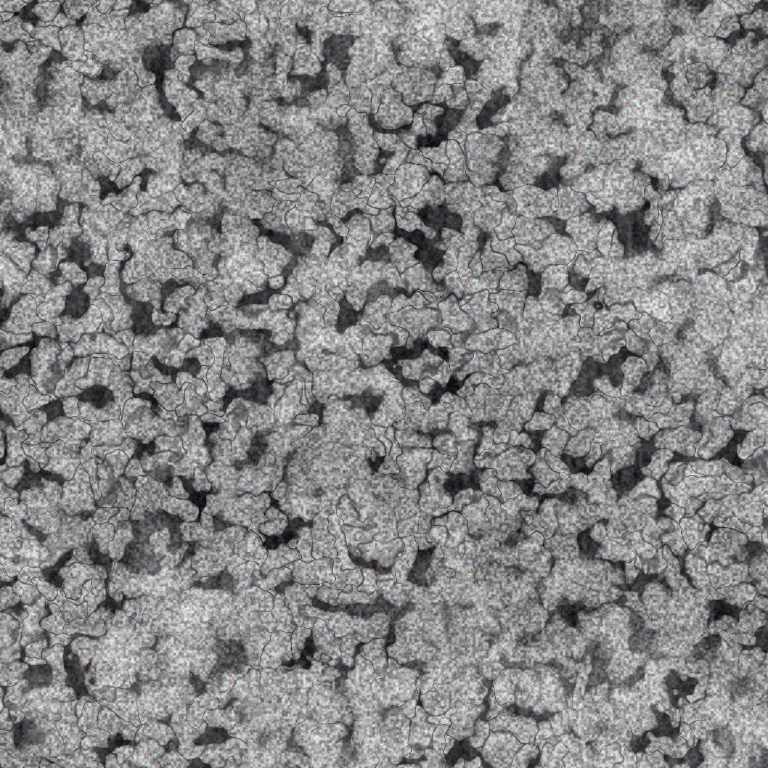
Write a WebGL 1 fragment shader that draws this texture.

```glsl
precision highp float;
// Rough grey crust of packed, rounded lumps with dark creases and fine coloured grain.
uniform vec2 u_resolution;

const float LUMPS_ACROSS = 29.0;
const float GRAINS_ACROSS = 512.0;
const vec3 CREVICE = vec3(0.250, 0.245, 0.255);
const vec3 CRUST = vec3(0.605, 0.603, 0.607);
const vec3 LUMA = vec3(0.30, 0.59, 0.11);

// Three random values in 0..1 for a lattice point.
vec3 hash3(vec2 p) {
  vec3 q = fract(vec3(p.xyx) * vec3(0.1031, 0.1030, 0.0973));
  q += dot(q, q.yxz + 33.33);
  return fract((q.xxy + q.yzz) * q.zyx);
}

// Smooth value noise with three independent channels.
vec3 noise3(vec2 p) {
  vec2 i = floor(p);
  vec2 f = fract(p);
  f = f * f * (3.0 - 2.0 * f);
  vec3 low = mix(hash3(i), hash3(i + vec2(1.0, 0.0)), f.x);
  vec3 high = mix(hash3(i + vec2(0.0, 1.0)), hash3(i + vec2(1.0, 1.0)), f.x);
  return mix(low, high, f.y);
}

// Noise minus its neighbourhood, so that only the finest alternation stays.
vec3 fineNoise3(vec2 p) {
  vec2 side = vec2(1.0, 0.0);
  vec3 around = noise3(p + side) + noise3(p - side) + noise3(p + side.yx) + noise3(p - side.yx);
  return noise3(p) - 0.25 * around;
}

// Distance from p to a segment centred at the origin.
float segmentDistance(vec2 p, vec2 axis, float halfLength) {
  float along = clamp(dot(p, axis), -halfLength, halfLength);
  return length(p - axis * along);
}

// Stacked upright and level lumps: x = dome of the top lump,
// y = its lead over the next, z = soft density of lumps around p.
vec3 lumpField(vec2 p) {
  vec2 cell = floor(p);
  float top = 0.0;
  float second = 0.0;
  float topDome = 0.0;
  float density = 0.0;
  for (int y = -2; y <= 2; y++) {
    for (int x = -2; x <= 2; x++) {
      vec2 id = cell + vec2(float(x), float(y));
      vec3 place = hash3(id + 17.0);
      vec3 shape = hash3(id + 71.0);
      float tilt = (shape.z - 0.5) * 0.7 + step(0.5, place.z) * 1.5708;
      vec2 axis = vec2(cos(tilt), sin(tilt));
      float radius = mix(0.32, 0.64, shape.x);
      vec2 centre = id + 0.05 + 0.9 * place.xy;
      float d = segmentDistance(p - centre, axis, 0.75 * shape.y) / radius;
      float dome = sqrt(max(0.0, 1.0 - d * d));
      float height = dome + 0.75 * fract(place.x * 7.0 + shape.z) * smoothstep(0.0, 0.25, dome);
      density += 1.0 - smoothstep(0.3, 1.5, d);
      if (height > top) {
        second = top;
        top = height;
        topDome = dome;
      } else {
        second = max(second, height);
      }
    }
  }
  return vec3(topDome, top - second, density);
}

void main() {
  vec2 uv = gl_FragCoord.xy / u_resolution.y;

  // Ragged outlines
  vec2 warp = (noise3(uv * 32.0).xy - 0.5) * 0.024;
  warp += (noise3(uv * 90.0 + 40.0).xy - 0.5) * 0.014;
  vec3 lumps = lumpField((uv + warp) * LUMPS_ACROSS);

  // Patches where the crust is more broken or more fused
  vec3 patches = noise3(uv * 5.0 + 9.0);
  vec3 local = noise3(uv * 20.0 + 60.0);
  float broken = clamp(0.55 + 0.9 * (patches.x - 0.5) + 1.0 * (local.x - 0.5), 0.0, 1.0);

  // Lump bodies, soft rims and creases
  float body = smoothstep(0.0, 0.85, lumps.x);
  float crease = 1.0 - smoothstep(0.0, 0.24, lumps.y);
  float cover = mix(1.0, body, 0.4 + 0.6 * broken);
  cover *= 1.0 - crease * 0.8 * smoothstep(0.25, 0.9, broken);

  // Streaks inside crevices, soft hollows and gentle tone drift
  float streak = noise3(uv * vec2(150.0, 60.0) + 5.0).x - 0.5;
  vec3 color = mix(CREVICE, CRUST, cover);
  color += 0.16 * streak * (1.0 - cover);
  color += 0.12 * (smoothstep(0.4, 2.3, lumps.z) - 0.5);
  color += 0.09 * (patches.y - 0.5) + 0.12 * (local.y - 0.5);

  // Bright and dark flecks, stronger on the lumps
  float flecks = noise3(uv * 290.0 + 13.0).x - 0.5;
  float speck = noise3(uv * GRAINS_ACROSS + 99.5).x - 0.5;
  color += (0.36 * flecks + 0.19 * speck) * mix(0.35, 1.0, cover);

  // Fine colour grain of even brightness
  vec3 grain = fineNoise3(uv * GRAINS_ACROSS - 0.5);
  color += 0.38 * (grain - dot(grain, LUMA));

  gl_FragColor = vec4(clamp(color, 0.0, 1.0), 1.0);
}
```
